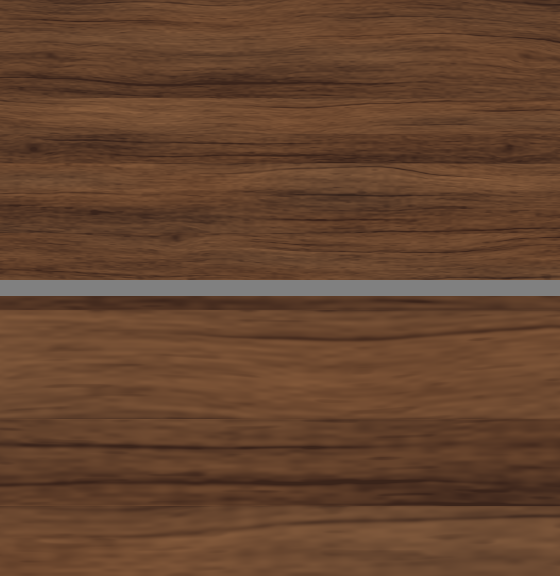
Top: the whole. Bottom: its middle third, enlarged.
A Shadertoy shader for this texture:

```glsl
// Walnut veneer: horizontal planks with flowing grain, dark veins and small knots

float hash(vec2 p) {
    return fract(sin(dot(p, vec2(127.1, 311.7))) * 43758.5453);
}

float noise(vec2 p) {
    vec2 i = floor(p), f = fract(p);
    f = f * f * (3.0 - 2.0 * f);
    return mix(mix(hash(i), hash(i + vec2(1, 0)), f.x),
               mix(hash(i + vec2(0, 1)), hash(i + vec2(1, 1)), f.x), f.y);
}

// Noise centred on zero
float wave(vec2 p) { return noise(p) - 0.5; }

void mainImage(out vec4 fragColor, in vec2 fragCoord) {
    vec2 p = fragCoord / iResolution.y;
    float pixel = 1.0 / iResolution.y;

    // Planks: some joints are straight cuts, others blend softly
    float joints[6] = float[6](0.167, 0.31, 0.417, 0.52, 0.65, 0.75);
    float blends[6] = float[6](0.002, 0.010, 0.002, 0.002, 0.002, 0.03);
    float tones[7] = float[7](0.57, 0.37, 0.74, 0.30, 0.74, 0.34, 0.56);
    float tone = tones[0], plank = 0.0, seam = 0.0;
    for (int i = 0; i < 6; i++) {
        float soft = step(0.005, blends[i]);
        float d = p.y - joints[i] + soft * 0.03 * wave(vec2(p.x * 2.0, float(i) * 5.3));
        float w = max(blends[i], pixel);
        tone = mix(tone, tones[i + 1], smoothstep(-w, w, d));
        plank += (1.0 - soft) * step(0.0, d);
        seam += (1.0 - soft) * exp(-pow(d / 0.0025, 2.0)) * noise(vec2(p.x * 4.0, float(i) * 3.7));
    }

    // Grain coordinates, bent by slow waves
    vec2 q = p + vec2(plank * 17.3, plank * 3.1);
    q.y += 0.075 * wave(vec2(q.x * 1.4, q.y * 2.5))
         + 0.022 * wave(q * vec2(3.7, 8.0))
         + 0.004 * wave(q * vec2(13.0, 25.0));

    // Knots push the grain aside
    vec2 knots[3] = vec2[3](vec2(0.18, 0.80), vec2(0.12, 0.47), vec2(0.63, 0.15));
    float knot = 0.0;
    for (int i = 0; i < 3; i++) {
        vec2 d = p - knots[i];
        d.x = mod(d.x + 0.85, 1.7) - 0.85;
        vec2 bend = d * vec2(14.0, 24.0), core = d * vec2(65.0, 95.0);
        q.y -= 0.55 * d.y * exp(-dot(bend, bend));
        knot += exp(-dot(core, core)) + 0.18 * exp(-0.12 * dot(core, core));
    }

    // Layered streaks, from broad bands to fine fibres
    tone += 0.38 * wave(q * vec2(1.3, 13.0))
          + 0.36 * wave(q * vec2(1.8, 42.0) + 9.0)
          + 0.36 * wave(q * vec2(4.0, 95.0) + 21.0)
          + 0.34 * wave(q * vec2(11.0, 170.0) + 5.0)
          + 0.34 * wave(q * vec2(50.0, 215.0));

    // Short dark pores
    float pore = noise(q * vec2(22.0, 150.0) + 40.0);
    tone -= 0.26 * smoothstep(0.70, 0.95, pore);

    // Veins: a thin dark line with a shadow fading to one side
    float cell = q.y * 27.0;
    for (int i = -1; i <= 1; i++) {
        float id = floor(cell) + float(i);
        float d = (cell - id - 0.2 - 0.6 * hash(vec2(id, 4.0))) / 27.0;
        float along = smoothstep(0.48, 0.80, noise(vec2(q.x * 1.9 + id * 0.37, id * 7.3)));
        float width = 0.0018 + 0.0016 * noise(vec2(q.x * 5.0, id));
        float line = exp(-pow(d / width, 2.0));
        float shade = exp(-abs(d) / 0.012) * smoothstep(-0.003, 0.003, d);
        tone -= along * (0.55 * line + 0.28 * shade);
    }
    tone -= 0.35 * seam + 0.42 * knot;

    // Dark, middle and light browns, with a slight reddish drift
    tone = clamp(tone + 0.02, -0.3, 1.3);
    vec3 darkBrown = vec3(0.288, 0.186, 0.131);
    vec3 midBrown = vec3(0.392, 0.261, 0.174);
    vec3 lightBrown = vec3(0.478, 0.326, 0.216);
    vec3 color = tone < 0.5 ? mix(darkBrown, midBrown, tone * 2.0)
                            : mix(midBrown, lightBrown, tone * 2.0 - 1.0);
    color += vec3(0.012, -0.006, -0.014) * wave(q * vec2(2.0, 16.0) + 60.0);
    fragColor = vec4(color, 1.0);
}
```
